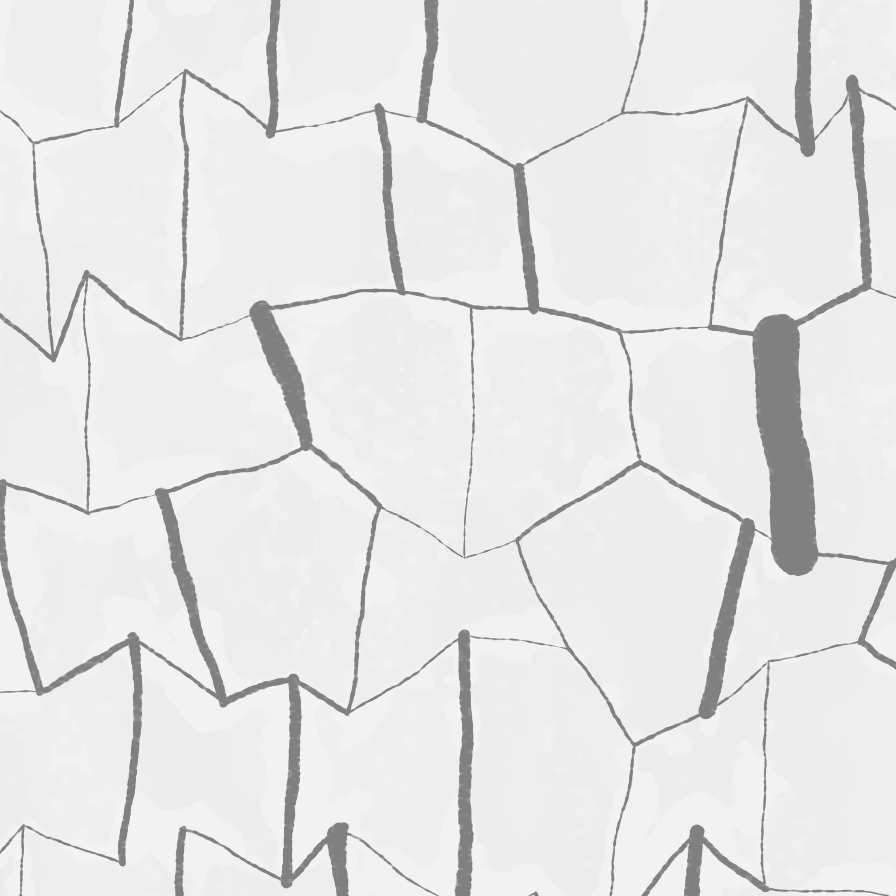
Reproduce this texture procedurally as a WebGL 1 fragment shader.

```glsl
precision highp float;
// Pale plaster wall split into stones by grey brush-drawn cracks.
uniform vec2 u_resolution;

const vec2 GRID = vec2(10.4, 4.8);   // crack junctions per canvas side
const vec3 PLASTER = vec3(0.932);
const vec3 HALO = vec3(0.956);
const vec3 CRACK = vec3(0.503);
const vec3 BRUSH_GAP = vec3(0.62);

float hash(vec2 p) {
  vec3 q = fract(p.xyx * vec3(0.1031, 0.1030, 0.0973));
  q += dot(q, q.yzx + 33.33);
  return fract((q.x + q.y) * q.z);
}

float noise(vec2 p) {
  vec2 i = floor(p), f = fract(p);
  f = f * f * (3.0 - 2.0 * f);
  return mix(mix(hash(i), hash(i + vec2(1.0, 0.0)), f.x),
             mix(hash(i + vec2(0.0, 1.0)), hash(i + 1.0), f.x), f.y);
}

float fbm(vec2 p) {
  float sum = 0.0, gain = 0.5;
  for (int i = 0; i < 4; i++) {
    sum += gain * noise(p);
    p = p * 2.03 + 17.3;
    gain *= 0.5;
  }
  return sum / 0.9375;
}

// Offset that makes straight lines wander
vec2 wobble(vec2 p, float frequency, float amount) {
  vec2 q = p * frequency;
  return amount * (vec2(noise(q + 41.0), noise(q + 97.0)) - 0.5);
}

// Scattered crack junction of a lattice cell
vec2 junction(vec2 id) {
  vec2 jitter = vec2(hash(id + 111.0), hash(id + 253.0)) - 0.5;
  return (id + 0.5 + jitter * vec2(0.68, 0.62)) / GRID;
}

// Distances to a tapered stroke: x to its edge, y to its centre line
vec2 stroke(vec2 p, vec2 a, vec2 b, float widthA, float widthB) {
  vec2 ab = b - a;
  float t = clamp(dot(p - a, ab) / dot(ab, ab), 0.0, 1.0);
  float d = length(p - a - ab * t);
  return vec2(d - 0.5 * mix(widthA, widthB, t), d);
}

float steepWidth(float pick) {
  float common = mix(0.003, 0.023, pick * pick);
  return mix(common, 0.052, step(0.93, pick));
}

float flatWidth(float pick) {
  return mix(0.0022, 0.0085, pick * pick);
}

// Nearest stroke in a staggered net: thick steep ones, thin level ones
vec2 crackNet(vec2 p) {
  vec2 base = floor(p * GRID);
  vec2 nearest = vec2(1.0);
  for (int j = -1; j <= 1; j++) {
    for (int i = -1; i <= 2; i++) {
      vec2 id = base + vec2(float(i), float(j));
      vec2 a = junction(id);
      if (hash(id + 371.0) > 0.06) {
        float w = flatWidth(hash(id + 419.0));
        float taper = mix(0.5, 1.2, hash(id + 457.0));
        vec2 level = stroke(p, a, junction(id + vec2(1.0, 0.0)), w, w * taper);
        nearest = min(nearest, level);
      }
      if (mod(id.x + id.y, 2.0) < 0.5) {
        float w = steepWidth(hash(id + 523.0));
        float taper = mix(0.55, 1.1, hash(id + 587.0));
        vec2 steep = stroke(p, a, junction(id + vec2(0.0, 1.0)), w * taper, w);
        nearest = min(nearest, steep);
      }
    }
  }
  return nearest;
}

// Mottled plaster with faint upright streaks and pale flecks
vec3 plaster(vec2 p) {
  float cloud = fbm(p * vec2(9.0, 5.0) + 7.0) - 0.5;
  float flecks = smoothstep(0.62, 0.82, noise(p * 85.0 + 3.0));
  float patches = smoothstep(0.45, 0.7, fbm(p * vec2(10.0, 4.0) + 61.0));
  return PLASTER + 0.018 * cloud + 0.014 * flecks * patches;
}

void main() {
  float pixel = 1.0 / min(u_resolution.x, u_resolution.y);
  vec2 uv = gl_FragCoord.xy * pixel + 3.0;

  vec2 p = uv + wobble(uv, 5.0, 0.04) + wobble(uv, 17.0, 0.011)
         + wobble(uv, 60.0, 0.0022);
  vec2 crack = crackNet(p);

  // Scalloped pale wash beside the cracks
  float reach = 0.038 * smoothstep(0.35, 0.75, fbm(uv * 14.0 + 29.0));
  float halo = 1.0 - smoothstep(reach - 0.004, reach + 0.002, crack.x);
  vec3 color = mix(plaster(uv), HALO, 0.75 * halo);

  // Dry-brush grain, strongest near the crack rim
  float grain = noise(uv * vec2(210.0, 330.0));
  float rim = smoothstep(-0.008, 0.0, crack.x);
  float gaps = smoothstep(0.58, 0.9, grain) * rim;
  vec3 ink = mix(CRACK, BRUSH_GAP, 0.8 * gaps);

  float edge = crack.x + 0.0012 * (grain - 0.5);
  float cover = 1.0 - smoothstep(-0.7 * pixel, 0.7 * pixel, edge);
  gl_FragColor = vec4(mix(color, ink, cover), 1.0);
}
```
